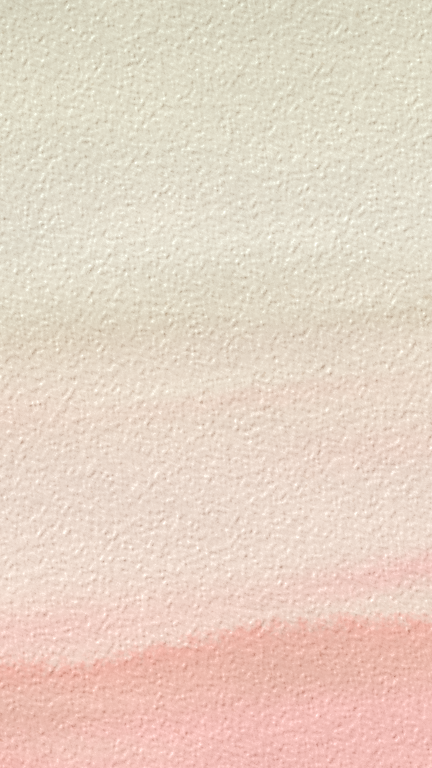
Give the GLSL for this texture, as a Shadertoy shader.

```glsl
// Watercolour wash on rough paper, fading from sage cream down to coral pink.

// Vertical wash: rgb and height of each stop, bottom to top.
const int STOPS = 10;
const vec4 WASH[STOPS] = vec4[STOPS](
    vec4(0.945, 0.83, 0.78, 0.12), vec4(0.94, 0.835, 0.785, 0.20),
    vec4(0.935, 0.86, 0.81, 0.28), vec4(0.92, 0.85, 0.80, 0.37),
    vec4(0.915, 0.85, 0.79, 0.47), vec4(0.90, 0.848, 0.783, 0.54),
    vec4(0.88, 0.85, 0.775, 0.60), vec4(0.893, 0.873, 0.81, 0.70),
    vec4(0.88, 0.863, 0.785, 0.90), vec4(0.85, 0.835, 0.755, 1.0));

const vec3 CORAL = vec3(0.935, 0.655, 0.605);
const vec3 DUSTY = vec3(0.92, 0.725, 0.67);
const vec3 ROSE = vec3(0.955, 0.745, 0.72);
const vec3 TAN = vec3(0.85, 0.79, 0.70);
const vec3 CREAM = vec3(0.925, 0.89, 0.825);
const vec3 BLUSH = vec3(0.945, 0.79, 0.74);
const float GRAIN_SCALE = 125.0;   // paper bumps across the width
const float GRAIN_DEPTH = 0.085;   // strength of the side lighting
const float CREASE_DEPTH = 0.32;   // extra contrast of the sharpest bumps
const float MOTTLE = 0.022;        // unevenness of the pigment
const mat2 TURN = mat2(0.82, 0.57, -0.57, 0.82);

float hash(vec2 p) {
    vec3 q = fract(vec3(p.xyx) * 0.1031);
    q += dot(q, q.yzx + 33.33);
    return fract((q.x + q.y) * q.z);
}

float noise(vec2 p) {
    vec2 i = floor(p), f = fract(p);
    f = f * f * (3.0 - 2.0 * f);
    return mix(mix(hash(i), hash(i + vec2(1, 0)), f.x),
               mix(hash(i + vec2(0, 1)), hash(i + vec2(1, 1)), f.x), f.y);
}

float fbm(vec2 p) {
    float sum = 0.0, amp = 0.5;
    for (int k = 0; k < 4; k++) {
        sum += amp * noise(p);
        p = mat2(1.6, 1.2, -1.2, 1.6) * p + 17.3;
        amp *= 0.5;
    }
    return sum / 0.9375;
}

// Soft elliptical stain, sheared upward to the right by slope.
float stain(vec2 p, vec2 centre, vec2 radius, float slope) {
    vec2 d = p - centre;
    d.y -= slope * d.x;
    d /= radius;
    return exp(-dot(d, d));
}

vec3 washColour(float y) {
    vec3 c = WASH[0].rgb;
    for (int k = 1; k < STOPS; k++)
        c = mix(c, WASH[k].rgb, smoothstep(WASH[k - 1].w, WASH[k].w, y));
    return c;
}

// Bumpy sheet lit from the upper left.
float paperRelief(vec2 p) {
    vec2 q = TURN * p * GRAIN_SCALE;
    vec2 light = TURN * vec2(-0.32, 0.42);
    return fbm(q + light) - fbm(q - light);
}

void mainImage(out vec4 fragColor, in vec2 fragCoord) {
    vec2 uv = fragCoord / iResolution.xy;
    vec2 sheet = vec2(uv.x, uv.y * iResolution.y / iResolution.x);

    // Ragged, mostly horizontal drift of the pigment
    float drift = fbm(sheet * vec2(3.0, 9.0) + 4.0) - 0.5;
    float ragged = fbm(TURN * sheet * 34.0) - 0.5;
    float tooth = fbm(TURN * sheet * 100.0 + 31.0) - 0.5;
    vec2 p = uv + vec2(0.0, 0.025 * drift + 0.014 * ragged + 0.014 * tooth);
    vec3 col = washColour(p.y - 0.025 * (uv.x - 0.5));

    // Upper and middle stains
    col = mix(col, CREAM, 0.30 * stain(p, vec2(0.38, 0.73), vec2(0.28, 0.03), 0.03));
    col = mix(col, CREAM, 0.60 * stain(p, vec2(0.88, 0.62), vec2(0.30, 0.022), 0.06));
    col = mix(col, TAN, 0.40 * stain(p, vec2(0.15, 0.56), vec2(0.40, 0.028), 0.05));
    col = mix(col, TAN, 0.40 * stain(p, vec2(1.0, 0.588), vec2(0.28, 0.014), 0.06));
    col = mix(col, CREAM, 0.50 * stain(p, vec2(0.50, 0.502), vec2(0.28, 0.013), 0.06));
    col = mix(col, DUSTY, 0.16 * stain(p, vec2(0.62, 0.484), vec2(0.32, 0.014), 0.07));
    col = mix(col, BLUSH, 0.25 * stain(p, vec2(0.90, 0.415), vec2(0.25, 0.03), 0.05));
    col = mix(col, BLUSH, 0.20 * stain(p, vec2(0.0, 0.46), vec2(0.18, 0.04), 0.0));

    // Blush streaks above the coral band, with a pale gap between
    col = mix(col, ROSE, 0.42 * stain(p, vec2(0.03, 0.175), vec2(0.35, 0.030), 0.06));
    col = mix(col, ROSE, 0.60 * stain(p, vec2(0.98, 0.258), vec2(0.28, 0.022), 0.10));
    col = mix(col, CREAM, 0.35 * stain(p, vec2(0.95, 0.212), vec2(0.24, 0.014), 0.06));

    // Lower band: broken wet rim on top, softer pigment below
    float rim = 0.136 + 0.058 * smoothstep(0.12, 0.75, uv.x)
              + 0.016 * drift + 0.020 * ragged + 0.024 * tooth;
    float depth = rim - uv.y;
    float inside = smoothstep(-0.012, 0.018, depth);
    vec3 band = mix(DUSTY, ROSE, smoothstep(0.05, 0.13, depth + 0.05 * drift));
    float wet = 0.6 + 1.2 * drift + 0.8 * ragged + 1.0 * tooth;
    band = mix(band, CORAL, clamp(wet, 0.1, 0.95) * exp(-max(depth, 0.0) / 0.026));
    band = mix(band, BLUSH, 0.70 * stain(p, vec2(0.20, 0.025), vec2(0.24, 0.020), 0.0));
    band = mix(band, BLUSH, 0.40 * stain(p, vec2(0.10, 0.085), vec2(0.30, 0.020), 0.04));
    band = mix(band, ROSE, 0.80 * stain(p, vec2(0.95, 0.065), vec2(0.35, 0.035), 0.08));
    band = mix(band, CORAL, 0.25 * stain(p, vec2(0.0, 0.01), vec2(0.10, 0.02), 0.0));
    col = mix(col, band, inside * 0.95);

    // Pigment mottling, then fine paper tooth with sparse sharp creases
    col += MOTTLE * (2.0 * drift + ragged + 1.2 * tooth);
    float relief = paperRelief(sheet);
    float lit = GRAIN_DEPTH * relief + CREASE_DEPTH * relief * abs(relief);
    col += lit * vec3(0.8, 1.0, 1.08);
    float speck = smoothstep(0.84, 0.95, noise(TURN * sheet * 110.0 + 9.0) * 0.6
                + noise(sheet * 23.0) * 0.4);
    col -= speck * vec3(0.04, 0.06, 0.075);
    fragColor = vec4(clamp(col, 0.0, 1.0), 1.0);
}
```
